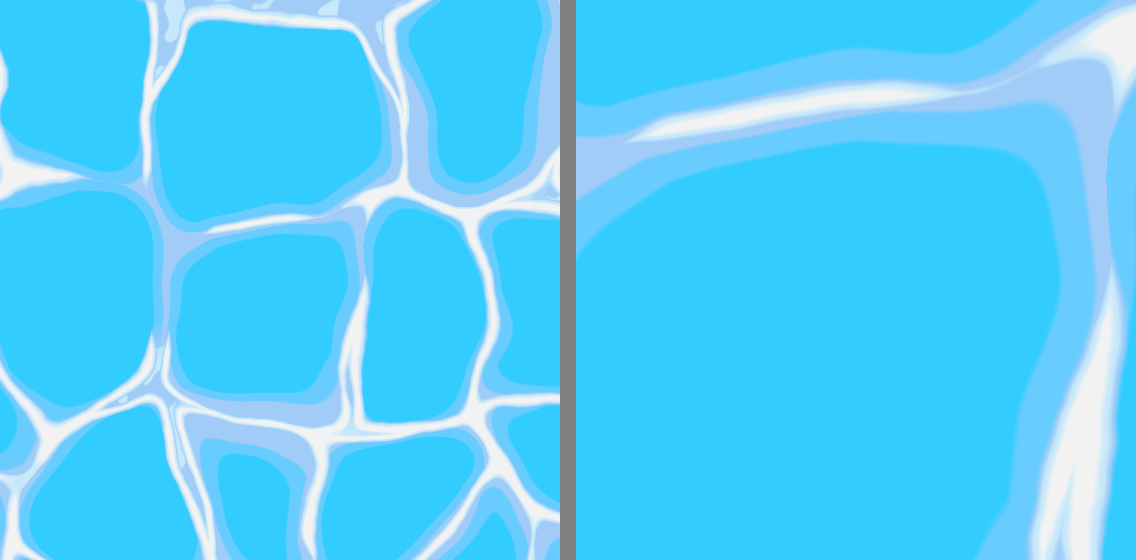
Left, the full canvas; right, a detail of the centre.
Reproduce this texture procedurally as a WebGL 1 fragment shader.

```glsl
precision highp float;
// Sunlit pool water: rounded blue cells between a net of white caustic ribbons.
uniform vec2 u_resolution;

vec2 hash2(vec2 p) {
  vec2 q = vec2(dot(p, vec2(127.1, 311.7)), dot(p, vec2(269.5, 183.3)));
  return fract(sin(q) * 43758.5);
}

float cornerDot(vec2 cell, vec2 corner, vec2 f) {
  float angle = 6.2832 * hash2(cell + corner).x;
  return dot(vec2(cos(angle), sin(angle)), f - corner);
}

// Gradient noise, roughly -0.6 to 0.6
float noise(vec2 p) {
  vec2 i = floor(p), f = p - i;
  vec2 u = f * f * f * (f * (f * 6.0 - 15.0) + 10.0);
  float low = mix(cornerDot(i, vec2(0, 0), f), cornerDot(i, vec2(1, 0), f), u.x);
  float high = mix(cornerDot(i, vec2(0, 1), f), cornerDot(i, vec2(1, 1), f), u.x);
  return mix(low, high, u.y);
}

vec2 cellPoint(vec2 cell) {
  return cell + 0.5 + 0.82 * (hash2(cell + 4.0) - 0.5);
}

// Border distances of the Voronoi cells: x lightly rounded, y strongly rounded, z cell hash
vec3 cellBorders(vec2 p, float scale) {
  vec2 q = p * scale, base = floor(q);
  vec2 home = base, toHome = vec2(0.0);
  float nearest = 9.0;
  for (int j = -1; j <= 1; j++) {
    for (int i = -1; i <= 1; i++) {
      vec2 cell = base + vec2(i, j);
      vec2 r = cellPoint(cell) - q;
      if (dot(r, r) < nearest) {
        nearest = dot(r, r);
        home = cell;
        toHome = r;
      }
    }
  }
  vec2 sum = vec2(0.0);
  for (int j = -2; j <= 2; j++) {
    for (int i = -2; i <= 2; i++) {
      vec2 r = cellPoint(home + vec2(i, j)) - q;
      vec2 across = r - toHome;
      if (dot(across, across) > 0.0001) {
        float d = dot(0.5 * (toHome + r), normalize(across)) / scale;
        sum += exp(-d / vec2(0.012, 0.03));
      }
    }
  }
  return vec3(-vec2(0.012, 0.03) * log(sum), hash2(home + 17.0).y);
}

// Soft mask of everything below a limit
float below(float value, float limit) {
  return 1.0 - smoothstep(limit - 0.0018, limit + 0.0018, value);
}

void main() {
  vec2 p = gl_FragCoord.xy / min(u_resolution.x, u_resolution.y);

  // Bend the net gently
  vec2 bend = vec2(noise(p * 4.0 + 3.0), noise(p * 4.0 + 31.0));
  vec2 ripple = vec2(noise(p * 13.0 + 8.0), noise(p * 13.0 + 57.0));
  vec3 border = cellBorders(p + 0.07 * bend + 0.008 * ripple, 3.2);

  // Ribbons split into two lines where wide, and fade out in places
  float vein = max(border.x, 0.0);
  float halfWidth = 0.08 * max(noise(p * 2.7 + 12.0), 0.0);
  float fade = 1.0 - smoothstep(-0.28, -0.12, noise(p * 2.9 + 43.0));
  float grain = noise(p * 45.0);
  float line = abs(vein - halfWidth) + 0.014 * fade
             + 0.005 * noise(p * 9.0 + 21.0) + 0.002 * grain;

  // Halo around the ribbons, wide in corners and in some cells
  float reach = 0.010 + 0.022 * border.z * border.z
              + 0.08 * max(noise(p * 3.1 + 71.0) - 0.05, 0.0);
  float halo = border.y + 0.004 * noise(p * 11.0 + 5.0);

  vec3 periwinkle = vec3(0.63, 0.80, 0.97);
  vec3 pale = vec3(0.78, 0.91, 0.98);
  vec3 color = vec3(0.20, 0.80, 1.00);
  color = mix(color, vec3(0.41, 0.80, 1.00), below(halo, reach));
  color = mix(color, periwinkle, below(halo, reach - 0.019));

  // Ribbon interior with pale flecks
  float inside = below(vein, halfWidth) * (1.0 - fade);
  float fleck = smoothstep(0.08, 0.16, noise(p * vec2(24.0, 18.0) + 9.0));
  color = mix(color, mix(periwinkle, pale, fleck), inside);

  // Ribbon lines, from rim to bright core
  color = mix(color, periwinkle, below(line, 0.0112));
  color = mix(color, pale, below(line, 0.0088));
  color = mix(color, vec3(0.87, 0.93, 0.96), below(line, 0.0054));
  color = mix(color, vec3(0.95), below(line, 0.0040));

  gl_FragColor = vec4(color, 1.0);
}
```
